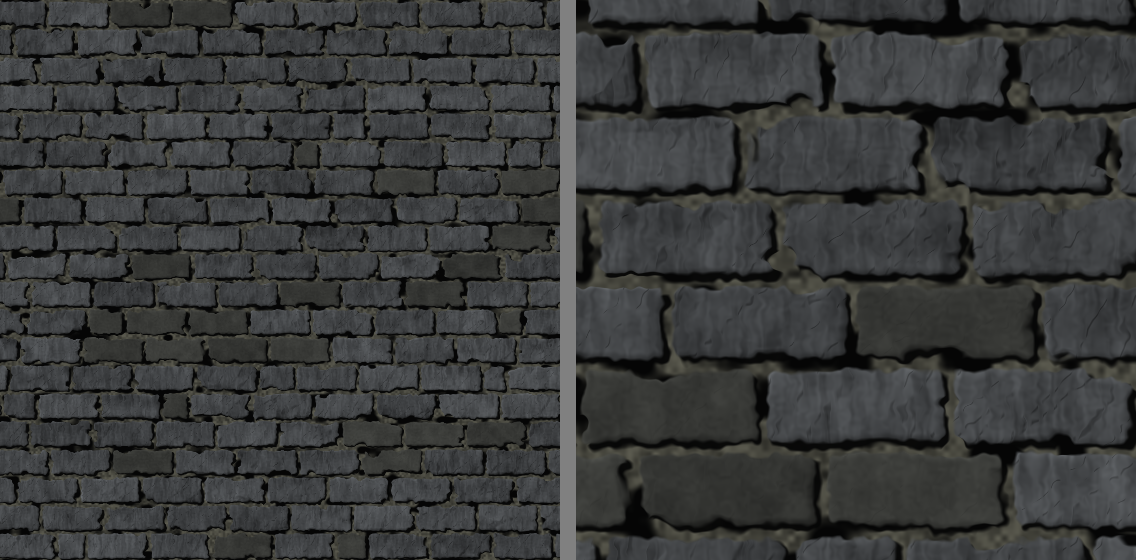
Left: the whole. Right: its middle third, enlarged.
This texture is drawn by a three.js fragment shader. Its source:

```glsl
// Weathered wall of dark slate-grey bricks: 20 courses of 9, some with two short bricks.
// Each brick is a ragged rounded box; a second lookup towards the light gives the
// black joint shadows and edge shading, and noise adds streaks, scratches and grain.

varying vec2 vUv;

const float ROWS = 20.0;
const float COLUMNS = 9.0;
const float COURSE_SHIFT = 0.38;      // joint offset per course, in bricks
const float SHORT_BRICK_ROWS = 0.5;   // share of courses with short bricks
const float JOINT = 0.0062;
const float CORNER = 0.0045;
const float RAGGED = 0.0050;
const float SOFT = 0.0012;
const float CHIPPED = 0.09;           // share of bricks with a chip
const float OLIVE_BRICKS = 0.16;      // share of smooth olive bricks
const vec2 TO_LIGHT = vec2(-0.0038, 0.0036);
const vec2 UNBOUNDED = vec2(4096.0);

const vec3 SLATE = vec3(0.268, 0.277, 0.286);
const vec3 OLIVE = vec3(0.220, 0.224, 0.212);
const vec3 MORTAR = vec3(0.290, 0.288, 0.252);
const vec3 SHADOW = vec3(0.018, 0.019, 0.019);

struct Brick {
  float dist;   // negative inside
  vec2 local;   // position from the brick centre
  vec2 extent;  // half size
  vec2 id;
};

float hash(vec2 p) {
  return fract(sin(dot(p, vec2(127.1, 311.7))) * 43758.54);
}

// Value noise that wraps after the given number of cells
float noise(vec2 p, vec2 period) {
  vec2 i = floor(p);
  vec2 f = fract(p);
  f = f * f * (3.0 - 2.0 * f);
  vec2 a = mod(i, period);
  vec2 b = mod(i + 1.0, period);
  return mix(mix(hash(a), hash(vec2(b.x, a.y)), f.x),
             mix(hash(vec2(a.x, b.y)), hash(b), f.x), f.y);
}

float tiled(vec2 uv, vec2 cells) {
  return noise(uv * cells, cells);
}

Brick brickAt(vec2 uv) {
  float row = mod(floor(uv.y * ROWS), ROWS);
  float course = ROWS - 1.0 - row;
  float shift = 0.67 + course * COURSE_SHIFT + 0.2 * hash(vec2(row, 3.0));
  float x = mod(uv.x * COLUMNS - shift, COLUMNS);

  // Two short bricks add up to one full brick
  float start = floor(x);
  float width = 1.0;
  float first = 1.0 + floor(3.0 * hash(vec2(row, 11.0)));
  float last = 5.0 + floor(3.0 * hash(vec2(row, 17.0)));
  float part = mix(0.38, 0.62, hash(vec2(row, 23.0)));
  if (hash(vec2(row, 31.0)) < SHORT_BRICK_ROWS && x >= first && x < last + 1.0) {
    start = x < first + part ? first : floor(x - part) + part;
    width = x < first + part ? part : (start > last ? 1.0 - part : 1.0);
  }

  Brick b;
  b.id = vec2(start + 0.5, row + 0.5);
  vec2 size = vec2(width / COLUMNS, 1.0 / ROWS);
  b.local = vec2((x - start) / COLUMNS, fract(uv.y * ROWS) / ROWS) - 0.5 * size;
  b.local.y += b.local.x * (hash(b.id + 5.0) - 0.5) * 0.03;
  b.extent = 0.5 * (size - JOINT) - 0.0012 * vec2(hash(b.id + 7.0), hash(b.id + 9.0));
  vec2 q = abs(b.local) - b.extent + CORNER;
  b.dist = length(max(q, 0.0)) + min(max(q.x, q.y), 0.0) - CORNER;

  // Mortar smears and chipped edges
  b.dist += 0.006 * smoothstep(0.62, 0.95, tiled(uv, vec2(45.0, 70.0)));
  vec2 chip = b.extent * vec2(2.0 * hash(b.id + 13.0) - 1.0, sign(hash(b.id + 15.0) - 0.6));
  float hole = mix(0.006, 0.013, hash(b.id + 19.0)) - length(b.local - chip);
  if (hash(b.id + 21.0) < CHIPPED) b.dist = max(b.dist, hole);
  return b;
}

vec3 brickColor(Brick b) {
  vec2 p = b.local + 9.0 * vec2(hash(b.id), hash(b.id + 2.0));
  float olive = step(hash(b.id + 27.0), OLIVE_BRICKS);
  float rough = 1.0 - 0.75 * olive;
  float height = b.local.y / b.extent.y;

  // Vertical streaks, stronger towards the upper or lower edge
  float streak = noise(p * vec2(190.0, 22.0), UNBOUNDED);
  float fine = noise(p * vec2(420.0, 60.0), UNBOUNDED);
  float side = hash(b.id + 33.0) < 0.5 ? -1.0 : 1.0;
  float drip = smoothstep(0.45, 0.85, streak) * smoothstep(-0.7, 0.9, side * height);

  // Thin diagonal scratches from the contour of stretched noise
  vec2 slanted = vec2(p.x - p.y * mix(0.5, 1.4, hash(b.id + 35.0)), p.y);
  float contour = abs(noise(slanted * vec2(75.0, 18.0), UNBOUNDED) - 0.5);
  float scratch = (1.0 - smoothstep(0.0, 0.07, contour)) * smoothstep(0.4, 0.7, fine);

  float tone = mix(0.88, 1.12, hash(b.id + 37.0));
  tone += rough * (0.26 * (streak - 0.5) + 0.22 * (fine - 0.5));
  tone += 0.22 * (noise(p * 65.0, UNBOUNDED) - 0.5) + 0.12 * (noise(p * 330.0, UNBOUNDED) - 0.5);
  tone -= rough * (0.40 * drip * hash(b.id + 39.0) + 0.28 * scratch);
  return mix(SLATE, OLIVE, olive) * tone;
}

void main() {
  vec2 coarse = vec2(tiled(vUv, vec2(80.0)), tiled(vUv + 0.37, vec2(80.0))) - 0.5;
  vec2 ragged = vec2(tiled(vUv, vec2(210.0)), tiled(vUv + 0.61, vec2(210.0))) - 0.5;
  vec2 uv = vUv + RAGGED * (0.6 * coarse + 0.6 * ragged);
  float depth = mix(0.35, 1.35, tiled(vUv, vec2(60.0, 90.0)));
  Brick brick = brickAt(uv);
  Brick caster = brickAt(uv + TO_LIGHT * depth);

  // Crumbled mortar with deep gaps and cast shadow
  float crumbs = tiled(vUv, vec2(260.0));
  float filled = smoothstep(0.22, 0.5, tiled(vUv + 0.19, vec2(55.0, 75.0)));
  vec3 joint = mix(SHADOW, MORTAR * mix(0.65, 1.25, crumbs), filled);
  joint = mix(joint, SHADOW, 0.95 * (1.0 - smoothstep(-0.001, 0.0016, caster.dist)));

  // Worn rim: lit above and left, dark below and right
  float rim = smoothstep(-0.0045, 0.0, brick.dist);
  float facing = clamp((caster.dist - brick.dist) / length(TO_LIGHT), -1.0, 1.0);
  vec3 face = brickColor(brick) * (1.0 + rim * (0.32 * facing - 0.08));

  float cover = 1.0 - smoothstep(-SOFT, SOFT, brick.dist);
  gl_FragColor = vec4(mix(joint, face, cover), 1.0);
}
```
